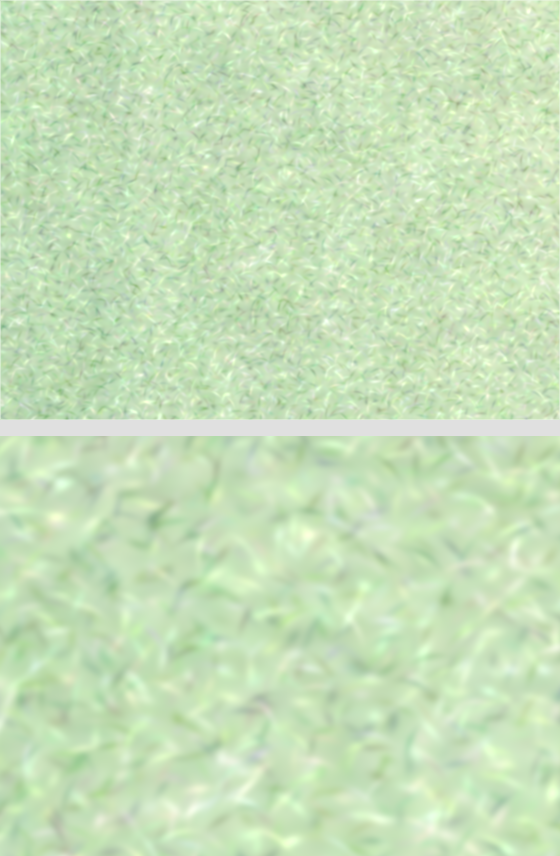
Top: the whole. Bottom: its middle third, enlarged.
This texture is drawn by a Shadertoy shader. Its source:

```glsl
// Pale, softly blurred lawn: short scattered grass blades over gentle patches of tone.

// Lengths are fractions of the canvas height.
const vec3 MEAN_GREEN = vec3(0.777, 0.879, 0.725);
const vec3 LIGHT_AXIS = vec3(0.045, 0.038, 0.041);   // shadow to highlight
const vec3 GREEN_AXIS = vec3(-0.007, 0.012, -0.010); // greyish to fresh green
const vec3 WARM_AXIS  = vec3(0.009, 0.001, -0.010);  // bluish to straw
const vec3 RIM_COLOR  = vec3(0.93, 0.97, 0.91);

const float CELL_SIZE    = 0.021;
const float BLADE_LENGTH = 0.0100;
const float BLADE_WIDTH  = 0.0043;
const float BLADE_LEAN   = 0.20;  // mean direction, radians
const float BLADE_SPREAD = 2.70;  // range of directions, radians
const float BLADE_BEND   = 22.0;
const int   BLADES_PER_CELL = 3;

const float BLADE_CONTRAST = 2.1;
const float TUFT_SIZE      = 0.026;
const float TUFT_CONTRAST  = 1.7;
const float PATCH_SIZE     = 0.15;
const float PATCH_CONTRAST = 1.2;
const float RIM_WIDTH      = 0.004;

vec3 hash3(vec3 p) {
    p = fract(p * vec3(0.1031, 0.1030, 0.0973));
    p += dot(p, p.yxz + 33.33);
    return fract((p.xxy + p.yxx) * p.zyx);
}

float gradientDot(vec2 corner, vec2 offset, float seed) {
    float angle = 6.2832 * hash3(vec3(corner, seed)).x;
    return dot(vec2(cos(angle), sin(angle)), offset);
}

float gradientNoise(vec2 p, float seed) {
    vec2 i = floor(p), f = fract(p);
    vec2 u = f * f * f * (f * (f * 6.0 - 15.0) + 10.0);
    vec2 e = vec2(1.0, 0.0);
    float low  = mix(gradientDot(i, f, seed),
                     gradientDot(i + e.xy, f - e.xy, seed), u.x);
    float high = mix(gradientDot(i + e.yx, f - e.yx, seed),
                     gradientDot(i + e.xx, f - e.xx, seed), u.x);
    return mix(low, high, u.y);
}

// Three independent noises: light, green and warm.
vec3 noise3(vec2 p, float seed) {
    return vec3(gradientNoise(p, seed),
                gradientNoise(p + 17.3, seed + 11.0),
                gradientNoise(p + 41.7, seed + 23.0));
}

// Sum of soft curved strokes, each with its own light, green and warm weight.
vec3 grassBlades(vec2 p) {
    vec2 home = floor(p / CELL_SIZE);
    vec3 sum = vec3(0.0);
    for (int y = -1; y <= 1; y++)
    for (int x = -1; x <= 1; x++)
    for (int k = 0; k < BLADES_PER_CELL; k++) {
        vec2 cell = home + vec2(x, y);
        vec3 shape  = hash3(vec3(cell, float(k) * 7.0 + 3.0));
        vec3 weight = hash3(vec3(cell, float(k) * 7.0 + 61.0)) * 2.0 - 1.0;
        float size  = fract(shape.z * 13.7);

        float angle = BLADE_LEAN + (shape.z - 0.5) * BLADE_SPREAD;
        vec2 along = vec2(cos(angle), sin(angle));
        vec2 d = p - (cell + shape.xy) * CELL_SIZE;
        vec2 q = vec2(dot(d, along), dot(d, vec2(-along.y, along.x)));
        q.y += BLADE_BEND * (size - 0.5) * q.x * q.x;

        q /= vec2(BLADE_LENGTH * mix(0.65, 1.25, size),
                  BLADE_WIDTH * mix(1.15, 0.80, size));
        sum += weight * exp(-dot(q, q));
    }
    return sum;
}

void mainImage(out vec4 fragColor, in vec2 fragCoord) {
    vec2 uv = fragCoord / iResolution.y;
    vec2 extent = iResolution.xy / iResolution.y;
    vec2 centered = uv - 0.5 * extent;

    // Fine blades, blurred tufts and broad patches
    vec3 tone = BLADE_CONTRAST * grassBlades(uv);
    tone += TUFT_CONTRAST * noise3(uv * vec2(0.85, 1.15) / TUFT_SIZE, 5.0);
    tone += PATCH_CONTRAST * noise3(uv / PATCH_SIZE, 131.0);

    // The lawn grows lighter and warmer toward the upper right
    float sunward = dot(centered, vec2(0.85, 0.30));
    tone += sunward * vec3(1.0, -0.4, 1.3);

    vec3 color = MEAN_GREEN + tone.x * LIGHT_AXIS
               + tone.y * GREEN_AXIS + tone.z * WARM_AXIS;

    // Faint pale rim
    vec2 inset = min(uv, extent - uv);
    float rim = 1.0 - smoothstep(0.0, RIM_WIDTH, min(inset.x, inset.y));
    color = mix(color, RIM_COLOR, 0.6 * rim);

    fragColor = vec4(clamp(color, 0.0, 1.0), 1.0);
}
```
